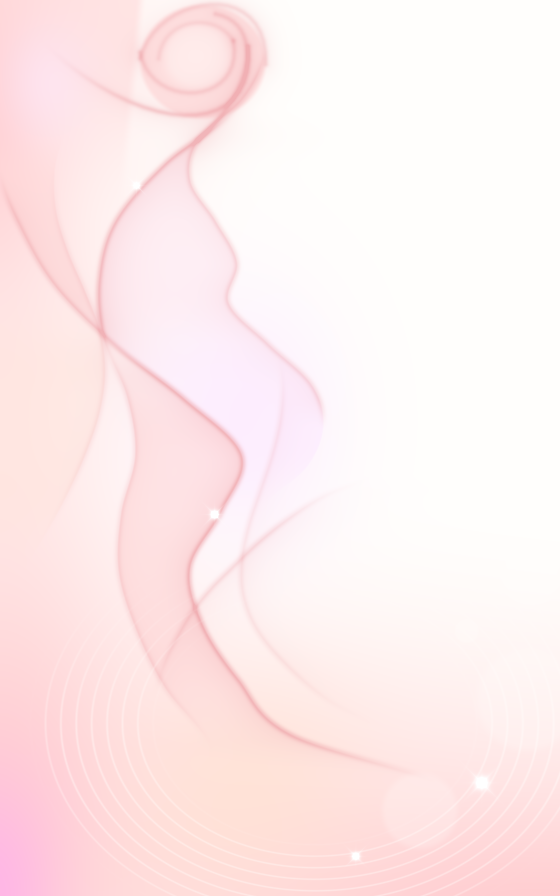
Give the GLSL for this background, as a WebGL 2 fragment shader.

```glsl
#version 300 es
precision highp float;
// Pale rose backdrop with translucent silk ribbons, a curl, fine threads and sparkles.
// Ribbons fill the space between smooth strands x(y); the curl is made of Bezier arcs.
// Design space is 48 wide and 76.8 tall, with y measured down from the top.
uniform vec2 u_resolution;
out vec4 fragColor;

const float HEIGHT = 76.8, THREAD_GAP = 0.055, THREAD_WIDTH = 0.07;
const vec3 IVORY = vec3(1, 0.996, 0.988);
const vec3 BLUSH = vec3(1, 0.85, 0.85);
const vec3 ROSE = vec3(1, 0.77, 0.79);
const vec3 PEACH = vec3(1, 0.89, 0.83);
const vec3 LILAC = vec3(0.99, 0.92, 1);
const vec3 ORCHID = vec3(1, 0.7, 0.91);
const vec3 FOLD = vec3(0.93, 0.64, 0.66);

// Strand knots: x at equal steps down the canvas
const float[12] WAIST = float[12](20.4, 14.2, 9.9, 8.5, 8.9, 10.9, 11.6, 10.4, 10.2, 11.7, 14.2, 18.);
const float[12] SWEEP = float[12](0., 1.9, 4.8, 9.6, 15.8, 20.7, 19., 16.3, 17.3, 20.4, 25., 39.);
const float[12] VEIL = float[12](22.6, 20.8, 17., 16.3, 18.5, 20.3, 19.6, 23., 26.7, 27.7, 26.3, 22.5);
const float[12] INNER = float[12](23.8, 24.2, 24., 23.3, 22.3, 21.3, 20.7, 20.8, 22., 24.5, 28., 33.);
const float[12] BRANCH = float[12](32., 27.7, 24.6, 22.1, 20., 18., 16.4, 15.2, 14.2, 13.5, 13., 12.7);
const float[12] OUTER = float[12](5.5, 4.7, 4.8, 5.8, 7.3, 8.6, 9., 8.5, 7.3, 5.7, 3.8, 1.8);

// Centre and radius of each light
const vec3[4] SPARKS = vec3[4](vec3(41.3, 67.1, 1.5), vec3(18.4, 44.1, 1), vec3(11.7, 15.9, 0.8), vec3(30.5, 73.4, 0.9));
const vec3[4] DISCS = vec3[4](vec3(45.5, 49.5, 2.4), vec3(40, 54.1, 1), vec3(36, 69.5, 3.2), vec3(45.2, 60, 4.3));

vec3 col = IVORY;
vec2 p;

void tint(vec3 color, float amount) { col = mix(col, color, amount); }

void glow(vec3 color, float amount, vec2 center, vec2 radius) {
  vec2 q = (p - center) / radius;
  tint(color, amount * exp(-dot(q, q)));
}

float below(float edge, float soft, float v) { return 1. - smoothstep(edge - soft, edge + soft, v); }

float span(float v, float a, float b, float fade) {
  return smoothstep(a, a + fade, v) * (1. - smoothstep(b - fade, b, v));
}

// Signed distance to a cubic strand, positive on its right
float strand(float top, float gap, float[12] x) {
  float s = clamp((p.y - top) / gap, 0., 10.999);
  int i = int(s);
  float t = s - float(i), b = x[i], c = x[i + 1];
  float m = 0.5 * (c - x[max(i - 1, 0)]), n = 0.5 * (x[min(i + 2, 11)] - b);
  float q = 3. * (c - b) - 2. * m - n, r = 2. * (b - c) + m + n;
  float slope = (m + t * (2. * q + 3. * t * r)) / gap;
  return (p.x - b - t * (m + t * (q + t * r))) / sqrt(1. + slope * slope);
}

// Fill between two strands over a range of heights
void ribbon(vec3 color, float amount, float left, float right, float a, float b, float fade) {
  tint(color, amount * below(0., 0.1, -left) * below(0., 0.1, right) * span(p.y, a, b, fade));
}

// Thin line plus a veil fading away on one side
float crease(float d, float side, float amount, float a, float b, float fade) {
  float veil = below(0., 0.1, -d * side) * exp(-abs(d) / 1.6);
  return amount * (0.6 * exp(-d * d / 0.075) + 0.3 * veil) * span(p.y, a, b, fade);
}

// Soft stroke along a Bezier whose control points are the columns of k
float arc(mat4x2 k) {
  float nearest = 1e3;
  vec2 last = k[0];
  for (int i = 1; i <= 20; i++) {
    float t = float(i) / 20., u = 1. - t;
    vec2 next = k * vec4(u * u * u, 3. * u * u * t, 3. * u * t * t, t * t * t);
    vec2 e = next - last, q = p - last;
    nearest = min(nearest, length(q - e * clamp(dot(q, e) / dot(e, e), 0., 1.)));
    last = next;
  }
  return 0.45 * exp(-nearest * nearest / 0.06) + 0.25 * exp(-nearest / 0.8);
}

void backdrop() {
  tint(BLUSH, 0.6 * exp(-p.x * p.x / 130.));
  tint(BLUSH, 0.6 * below(12.1, 0.5, p.x + 0.1 * p.y) * below(11., 9., p.y));
  glow(ROSE, 0.6, vec2(-1, 11), vec2(5, 12));
  glow(LILAC, 0.5, vec2(4, 7), vec2(4, 5));
  tint(BLUSH, 0.85 * smoothstep(38., 75., p.y - 0.12 * p.x));
  glow(LILAC, 0.75, vec2(21, 36), vec2(8, 11));
  glow(PEACH, 0.75, vec2(21, 68), vec2(10, 9));
  glow(ROSE, 0.75, vec2(46, 80), vec2(20, 9));
  glow(ROSE, 0.55, vec2(0, 68), vec2(9, 15));
  glow(ORCHID, 0.9, vec2(-1, 77), vec2(6, 10));
}

void main() {
  float px = HEIGHT / u_resolution.y;
  p = vec2(gl_FragCoord.x, u_resolution.y - gl_FragCoord.y) * px;
  backdrop();
  float waist = strand(9., 5., WAIST), sweep = strand(15., 4.8, SWEEP), veil = strand(5., 3.5, VEIL);
  float inner = strand(30., 3., INNER), branch = strand(40.5, 2., BRANCH), outer = strand(11., 3.5, OUTER);

  // Translucent ribbons
  ribbon(BLUSH, 0.5, sweep, outer, 11., 30., 5.);
  ribbon(PEACH, 0.3, 1., outer, 24., 50., 9.);
  ribbon(mix(BLUSH, LILAC, 0.6), 0.45, waist, veil, 9., 31., 6.);
  ribbon(LILAC, 0.4, sweep, veil, 25., 45., 7.);
  ribbon(LILAC, 0.4, inner, veil, 29., 43., 5.);
  ribbon(BLUSH, 0.6, waist, sweep, 29., 65., 9.);

  // Creases along the strands
  float folds = crease(waist, 1., 0.75, 9., 31., 4.) + crease(waist, 1., 0.35, 27., 65., 8.)
    + crease(sweep, -1., 0.85, 28., 67.5, 5.) + crease(sweep, 1., 0.55, 14., 33., 5.)
    + crease(veil, -1., 0.45, 4., 37., 3.) + crease(inner, 1., 0.25, 30., 63., 7.)
    + crease(branch, 1., 0.4, 40.5, 60., 6.) + crease(outer, -1., 0.25, 13., 47., 9.);

  // Curl at the top
  if (p.y < 15.) {
    tint(BLUSH, 0.65 * below(0.99, 0.05, length((p - vec2(17.4, 5.3)) / vec2(5.4, 4.9))));
    tint(IVORY, 0.3 * below(2.8, 0.6, length(p - vec2(16.9, 4.8))));
    folds += 0.5 * arc(mat4x2(12, 5, 13.5, -0.5, 23, -2, 22.8, 5.5))
      + 0.75 * smoothstep(3., 13., p.x) * arc(mat4x2(3, 3, 12, 12, 22, 12, 21.3, 4))
      + 0.55 * arc(mat4x2(12, 4.5, 13, 9.5, 21, 9, 20, 3.5))
      + 0.4 * arc(mat4x2(20, 3.5, 18.5, 1, 14, 1.5, 13.6, 5))
      + 0.6 * arc(mat4x2(18.5, 1.2, 22.5, 2, 22, 7.5, 17, 12));
  }
  tint(FOLD, min(folds, 0.8));

  // Nested pale threads
  float ring = length((p - vec2(27, 62)) / vec2(24, 18));
  float thread = abs(fract(ring / THREAD_GAP) - 0.5) * THREAD_GAP * 20.;
  tint(IVORY, 0.38 * below(THREAD_WIDTH, px, thread) * span(ring, 0.55, 1.03, 0.1) * smoothstep(48., 64., p.y));

  // Soft discs and sparkles
  for (int i = 0; i < 4; i++) {
    vec3 disc = DISCS[i];
    tint(IVORY, 0.22 * below(disc.z, 0.12 * disc.z, length(p - disc.xy)));
    vec2 q = (p - SPARKS[i].xy) / SPARKS[i].z;
    float r = length(q), rays = exp(-7. * abs(q.x * q.x - q.y * q.y) - 1.6 * r) + 0.5 * exp(-22. * abs(q.x * q.y) - 2.2 * r);
    tint(vec3(1), min(1., 1.2 * rays * exp(-0.4 * r * r) + exp(-9. * r * r)));
  }
  fragColor = vec4(col, 1);
}
```
